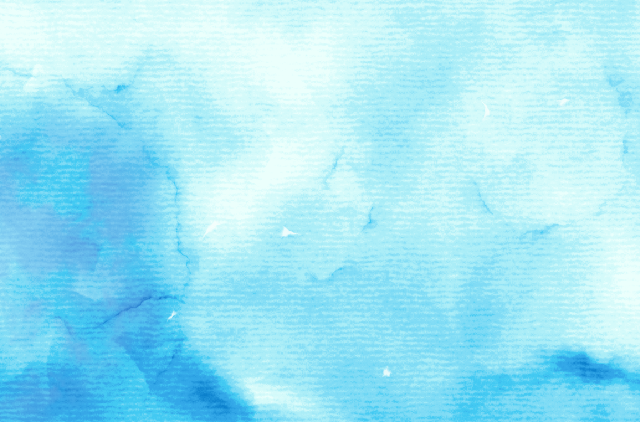
Reproduce this texture procedurally as a Shadertoy shader.

```glsl
// Pale cyan watercolour wash with tide lines, brush facets and ribbed paper.

float hash(vec2 p) {
    vec3 q = fract(p.xyx * 0.1031);
    q += dot(q, q.yzx + 33.33);
    return fract((q.x + q.y) * q.z);
}

float noise(vec2 p) {
    vec2 i = floor(p), f = fract(p);
    f = f * f * (3.0 - 2.0 * f);
    return mix(mix(hash(i), hash(i + vec2(1, 0)), f.x),
               mix(hash(i + vec2(0, 1)), hash(i + vec2(1, 1)), f.x), f.y);
}

float fbm(vec2 p) {
    float sum = 0.0, amp = 0.5;
    for (int i = 0; i < 5; i++) {
        sum += amp * noise(p);
        p = mat2(1.6, 1.2, -1.2, 1.6) * p + 7.3;
        amp *= 0.5;
    }
    return sum;
}

vec2 warp(vec2 p, float freq, float amount) {
    return p + amount * (vec2(fbm(p * freq + 3.0), fbm(p * freq + 41.0)) - 0.48);
}

vec2 turn(vec2 p, float a) {
    return mat2(cos(a), -sin(a), sin(a), cos(a)) * p;
}

// Soft pool of pigment
float pool(vec2 p, vec2 centre, vec2 radius, float tilt) {
    vec2 q = turn(p - centre, tilt) / radius;
    return exp(-dot(q, q));
}

float ellipse(vec2 p, vec2 centre, vec2 radius, float tilt) {
    return (length(turn(p - centre, tilt) / radius) - 1.0) * min(radius.x, radius.y);
}

// Dried rim: ragged line with a granular fringe outside it
float bloom(vec2 p, vec2 centre, vec2 radius, float tilt, vec2 facing) {
    float d = ellipse(p, centre, radius, tilt);
    float side = smoothstep(-0.4, 0.5, dot(normalize(p - centre + 1e-4), facing));
    float broken = smoothstep(0.2, 0.7, noise(p * 17.0 + centre * 50.0));
    float grain = 0.4 + 1.2 * noise(p * 110.0);
    float rim = 0.2 * exp(-abs(d) / 0.004) + 0.17 * smoothstep(-0.003, 0.003, d) * exp(-max(d, 0.0) / 0.02);
    return side * (rim * broken * grain - 0.05 * smoothstep(0.003, -0.03, d));
}

vec3 pigmentColour(float t) {
    vec3 c = mix(vec3(0.92, 1.0, 0.99), vec3(0.83, 0.98, 0.98), smoothstep(0.0, 0.17, t));
    c = mix(c, vec3(0.67, 0.93, 0.97), smoothstep(0.17, 0.36, t));
    c = mix(c, vec3(0.50, 0.86, 0.96), smoothstep(0.36, 0.55, t));
    c = mix(c, vec3(0.26, 0.79, 0.95), smoothstep(0.55, 0.73, t));
    c = mix(c, vec3(0.20, 0.66, 0.91), smoothstep(0.73, 0.90, t));
    return mix(c, vec3(0.04, 0.50, 0.80), smoothstep(0.90, 1.2, t));
}

void mainImage(out vec4 fragColor, in vec2 fragCoord) {
    vec2 p = fragCoord / iResolution.y;
    float px = 1.0 / iResolution.y;
    p.x *= 1.515 * iResolution.y / iResolution.x;
    vec2 w = warp(p, 3.0, 0.22);
    vec2 g = warp(warp(p, 9.0, 0.08), 38.0, 0.028);

    // Broad washes: darker left and bottom, pale top and right
    float t = 0.30 + 0.50 * (fbm(w * 2.6 + 4.0) - 0.48) + 0.32 * (fbm(w * 8.0 + 9.0) - 0.48);
    float leftWash = ellipse(w, vec2(0.0, 0.36), vec2(0.46, 0.48), 0.0);
    t += 0.34 * smoothstep(0.05, -0.17, leftWash);
    t += 0.22 * pool(w, vec2(0.95, 0.28), vec2(0.46, 0.24), 0.0);
    t += 0.27 * smoothstep(0.20, 0.0, w.y);
    t += 0.14 * pool(w, vec2(0.95, 0.78), vec2(0.25, 0.14), 0.6);
    t -= 0.28 * pool(w, vec2(0.55, 0.93), vec2(0.30, 0.16), 0.0);
    t -= 0.20 * pool(w, vec2(1.30, 0.68), vec2(0.27, 0.26), 0.0);
    t -= 0.36 * pool(w, vec2(1.50, 0.30), vec2(0.18, 0.15), 0.0);
    t -= 0.26 * pool(w, vec2(0.62, 0.59), vec2(0.16, 0.10), 0.4);
    t -= 0.34 * pool(w, vec2(0.68, 0.07), vec2(0.09, 0.04), -0.2);
    t -= 0.25 * pool(w, vec2(0.08, 0.93), vec2(0.16, 0.08), 0.0);
    t = 0.36 + 1.06 * (t - 0.36);

    // Saturated strokes
    t += 0.60 * pool(g, vec2(1.42, 0.125), vec2(0.14, 0.032), -0.15);
    t += 0.22 * pool(g, vec2(1.22, 0.09), vec2(0.20, 0.03), 0.1);
    t += 0.50 * pool(g, vec2(0.49, 0.08), vec2(0.12, 0.06), -0.5)
       * smoothstep(0.01, -0.01, g.x - 0.59);

    // Brush facets with one hard edge, strongest on the left
    for (int i = 0; i < 36; i++) {
        vec2 id = vec2(i, 5.0);
        vec2 c = vec2(1.5 * pow(hash(id), 1.4), hash(id + 13.0));
        vec2 q = turn(mix(p, g, 0.6) - c, 6.28 * hash(id + 29.0));
        q.x += q.y * q.y * 5.0 * (hash(id + 67.0) - 0.3);
        float span = 0.03 + 0.07 * hash(id + 37.0);
        float facet = smoothstep(0.0, 0.006 + px, q.x) * exp(-max(q.x, 0.0) * 17.0)
                    * smoothstep(span, span * 0.6, abs(q.y));
        t += facet * (hash(id + 53.0) - 0.5) * mix(0.52, 0.22, smoothstep(0.0, 0.8, c.x));
    }

    // Tide lines
    t += bloom(g, vec2(0.22, 0.89), vec2(0.13, 0.10), 0.0, vec2(0.3, -0.5));
    t += bloom(g, vec2(1.27, 0.70), vec2(0.22, 0.25), 0.3, vec2(0.6, -0.8));
    t += bloom(g, vec2(0.87, 0.58), vec2(0.10, 0.08), 0.7, vec2(-0.7, 0.4));
    t += bloom(g, vec2(0.76, 0.50), vec2(0.12, 0.15), 0.2, vec2(0.7, -0.2));
    t += bloom(g, vec2(1.33, 0.96), vec2(0.08, 0.035), 0.4, vec2(0.0));
    t += bloom(g, vec2(0.13, 0.20), vec2(0.045, 0.03), -0.2, vec2(0.0));
    t += bloom(g, vec2(0.26, 0.14), vec2(0.24, 0.09), 0.6, vec2(0.7, 0.3));
    t += 0.7 * bloom(g, vec2(0.02, 0.35), vec2(0.42, 0.47), 0.0, vec2(0.2, 0.7));

    // Paper ribs and tooth
    float wobble = noise(p * vec2(14.0, 25.0)) + 0.5 * noise(p * vec2(60.0, 50.0));
    float rib = cos(6.2832 * (p.y * 70.0 + 0.55 * wobble));
    t += 0.05 * rib * (0.35 + noise(p * vec2(45.0, 75.0)));
    t += 0.11 * (noise(p * vec2(120.0, 190.0)) - 0.5) + 0.07 * (hash(floor(p * 340.0)) - 0.5);
    vec3 colour = pigmentColour(t);

    // Violet mottling in the left wash
    float violet = smoothstep(0.0, -0.2, leftWash) * smoothstep(0.42, 0.62, fbm(g * 7.0 + 20.0));
    violet += 0.6 * pool(g, vec2(0.20, 0.31), vec2(0.05, 0.035), 0.3);
    vec3 mauve = vec3(0.46, 0.73, 0.92) - 0.35 * (t - 0.65) * vec3(0.8, 1.0, 0.4);
    colour = mix(colour, mauve, 0.75 * min(violet, 1.0));

    // Chips of bare paper
    for (int i = 0; i < 7; i++) {
        vec2 id = vec2(i, 71.0);
        vec2 c = vec2((float(i) + hash(id)) * 0.21, 0.12 + 0.7 * hash(id + 11.0));
        vec2 q = turn(g - c, 6.28 * hash(id + 23.0));
        float size = 0.007 + 0.012 * hash(id + 31.0);
        float chip = max(abs(q.x) * 1.8 + q.y * 0.6, -q.y) - size;
        colour = mix(colour, vec3(0.97, 1.0, 0.99), 0.85 * smoothstep(0.004 + px, -0.003 - px, chip));
    }
    fragColor = vec4(colour, 1.0);
}
```
